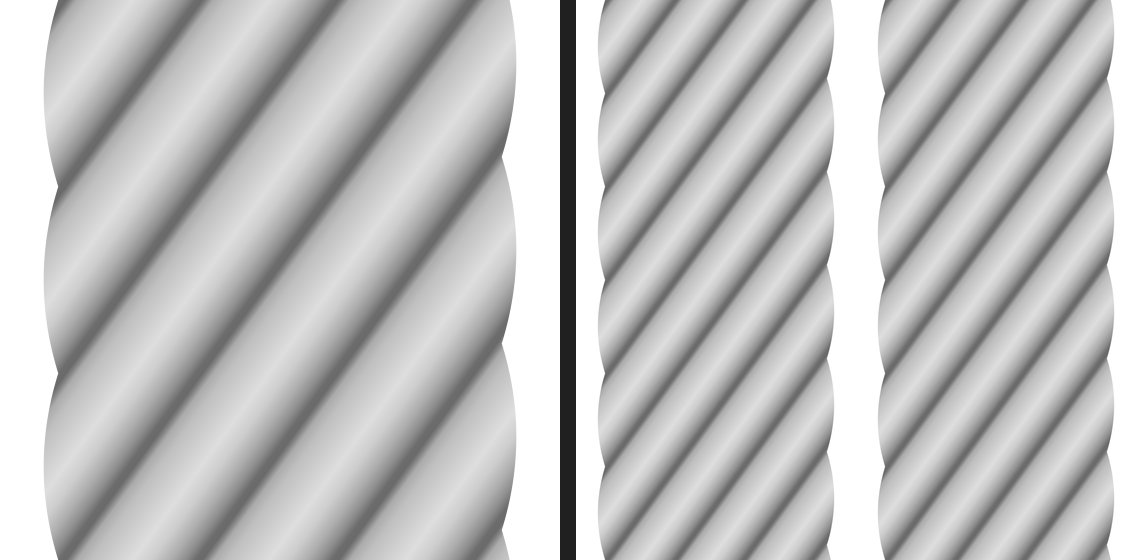
Left: one tile. Right: repeated 2 by 2.
A WebGL 2 fragment shader for this pattern:

```glsl
#version 300 es
precision highp float;
// Draws one vertical twisted rope of smooth grey strands on white.

uniform vec2 u_resolution;
out vec4 fragColor;

const float STRANDS_DOWN = 3.0;     // whole number, so the rope tiles vertically
const float STRANDS_ACROSS = 4.107; // strands per canvas width
const float GROOVE_START = 0.3685;  // x of a groove on the bottom edge
const float ROPE_LEFT = 0.078;
const float ROPE_RIGHT = 0.922;
const float NOTCH_DEPTH = 0.026;
const float RIGHT_NOTCH_PHASE = 0.16;
const vec3 BACKGROUND = vec3(1.0);

// Stops of (position across the strand, grey tone), from groove to groove.
const int STOP_COUNT = 10;
const vec2 TONE_STOPS[STOP_COUNT] = vec2[STOP_COUNT](
    vec2(0.00, 0.50), vec2(0.05, 0.67), vec2(0.15, 0.75), vec2(0.46, 0.87),
    vec2(0.60, 0.805), vec2(0.74, 0.68), vec2(0.84, 0.56), vec2(0.92, 0.425),
    vec2(0.97, 0.415), vec2(1.00, 0.50));

// Grey tone across one strand, phase in 0..1.
float strandTone(float phase) {
    float tone = TONE_STOPS[0].y;
    for (int i = 1; i < STOP_COUNT; i++) {
        vec2 a = TONE_STOPS[i - 1];
        vec2 b = TONE_STOPS[i];
        tone = mix(tone, b.y, clamp((phase - a.x) / (b.x - a.x), 0.0, 1.0));
    }
    return tone;
}

// Inward dip of the outline: zero mid-strand, deepest at the notches.
float outlineDip(float turn, float depth) {
    float s = 2.0 * fract(turn) - 1.0;
    return depth * s * s;
}

// Signed distance in x to the rope outline, positive inside.
float ropeInside(vec2 p) {
    float turn = p.y * STRANDS_DOWN;
    float left = ROPE_LEFT + outlineDip(turn, NOTCH_DEPTH);
    float right = ROPE_RIGHT - outlineDip(turn - RIGHT_NOTCH_PHASE, NOTCH_DEPTH);
    return min(p.x - left, right - p.x);
}

void main() {
    vec2 p = gl_FragCoord.xy / u_resolution;
    float edge = 0.7 / u_resolution.x;

    // Diagonal strands
    float phase = fract((p.x - GROOVE_START) * STRANDS_ACROSS - p.y * STRANDS_DOWN);
    vec3 rope = vec3(strandTone(phase));

    // Scalloped silhouette
    float coverage = smoothstep(-edge, edge, ropeInside(p));
    fragColor = vec4(mix(BACKGROUND, rope, coverage), 1.0);
}
```
